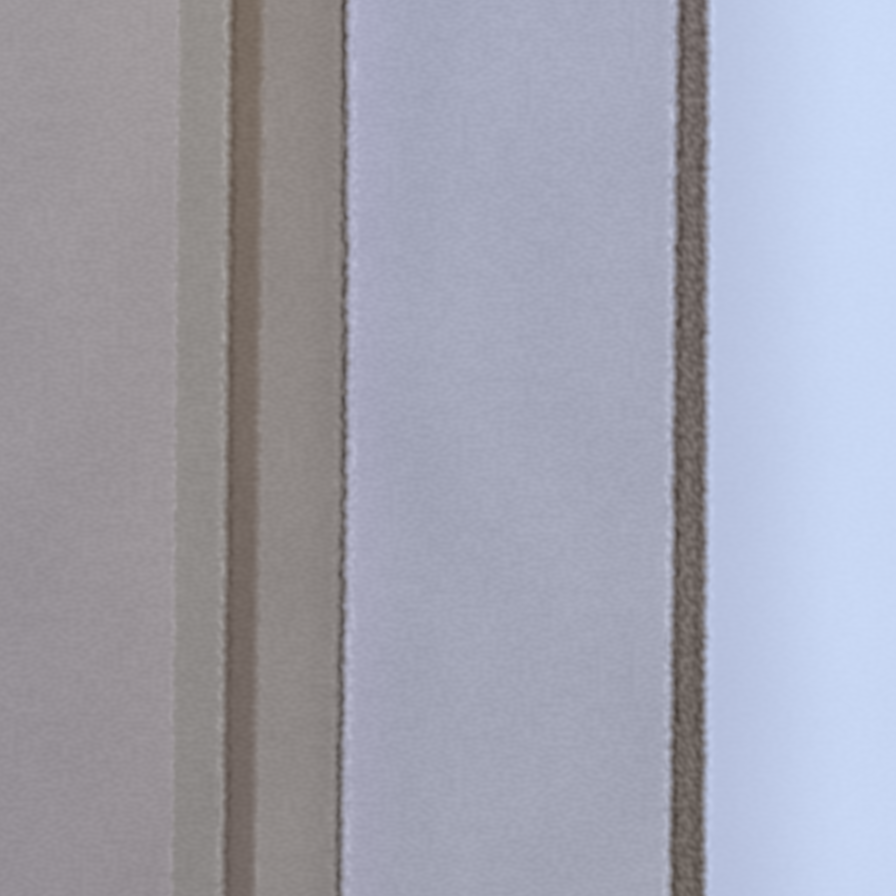
Give the GLSL for this texture, as a Shadertoy shader.

```glsl
// Upright painted panels and narrow shadowed grooves beside a pale, bluish pane.
// Smooth steps across x layer the bands; gradient noise frays their slightly
// leaning edges and adds soft mottling and fine grain.

vec2 hashGradient(vec2 cell) {
    vec3 p = fract(cell.xyx * vec3(0.1031, 0.1030, 0.0973));
    p += dot(p, p.yzx + 33.33);
    float angle = 6.2832 * fract((p.x + p.y) * p.z);
    return vec2(cos(angle), sin(angle));
}

float gradientNoise(vec2 p) {
    vec2 i = floor(p), f = p - i;
    vec2 u = f * f * f * (f * (f * 6.0 - 15.0) + 10.0);
    float a = dot(hashGradient(i), f);
    float b = dot(hashGradient(i + vec2(1, 0)), f - vec2(1, 0));
    float c = dot(hashGradient(i + vec2(0, 1)), f - vec2(0, 1));
    float d = dot(hashGradient(i + 1.0), f - 1.0);
    return mix(mix(a, b, u.x), mix(c, d, u.x), u.y);
}

// Soft step centred on an edge
float rise(float x, float edge, float width) {
    return smoothstep(edge - width, edge + width, x);
}

// Bell-shaped line, for seams and fringes
float line(float x, float centre, float width) {
    float d = (x - centre) / width;
    return exp(-d * d);
}

void mainImage(out vec4 fragColor, in vec2 fragCoord) {
    vec2 uv = fragCoord / iResolution.xy;
    float y = uv.y;

    // Frayed x: slow bending plus fine fibres
    float fray = 0.0022 * gradientNoise(vec2(uv.x * 35.0, y * 130.0))
               + 0.0016 * gradientNoise(vec2(uv.x * 50.0 + 9.0, y * 45.0));
    float x = uv.x + fray;

    // Edges that lean right towards the top
    float wallEnd = mix(0.192, 0.200, y);
    float grooveStart = mix(0.249, 0.257, y);
    float grooveEnd = mix(0.284, 0.293, y);
    float seam = mix(0.376, 0.382, smoothstep(0.0, 0.6, y));
    float postStart = mix(0.748, 0.756, y);
    float postEnd = mix(0.786, 0.790, y);

    // Panel colours
    vec3 wall = mix(vec3(0.575, 0.555, 0.580), vec3(0.615, 0.595, 0.610), y);
    wall += vec3(0.012, 0.008, 0.002) * smoothstep(0.0, 0.2, uv.x);
    vec3 ledge = mix(vec3(0.545, 0.530, 0.525), vec3(0.580, 0.562, 0.550), y);
    vec3 groove = mix(vec3(0.445, 0.405, 0.390), vec3(0.475, 0.425, 0.385), y);
    vec3 strip = mix(vec3(0.555, 0.535, 0.530), vec3(0.565, 0.537, 0.525), y);
    strip -= 0.025 * smoothstep(0.33, 0.38, uv.x);
    vec3 panel = mix(vec3(0.635, 0.645, 0.705), vec3(0.655, 0.670, 0.750), y);
    panel += vec3(0.010, 0.000, 0.012) * line(uv.x, 0.40, 0.035);
    panel -= 0.012 * line(uv.x, 0.46, 0.05);
    vec3 post = mix(vec3(0.435, 0.405, 0.385), vec3(0.465, 0.430, 0.425), y);
    vec3 pane = mix(vec3(0.715, 0.755, 0.865), vec3(0.785, 0.845, 0.955),
                    smoothstep(0.78, 0.96, uv.x));
    pane += vec3(0.010, 0.015, 0.015) * (y - 0.4);

    // Layer the bands from left to right
    vec3 color = mix(wall, ledge, rise(x, wallEnd, 0.004));
    color = mix(color, groove, rise(x, grooveStart, 0.005));
    color = mix(color, strip, rise(x, grooveEnd, 0.008));
    color = mix(color, panel, rise(x, seam + 0.006, 0.005));
    color = mix(color, post, rise(x, postStart, 0.005));
    color = mix(color, pane, rise(x, postEnd, 0.006));

    // Broken dark seams
    float broken = 0.75 + 0.8 * gradientNoise(vec2(uv.x * 150.0, y * 85.0));
    color -= 0.19 * broken * line(x, seam + 0.002, 0.0038);
    color -= 0.07 * broken * line(x, grooveStart + 0.005, 0.004);
    color -= 0.11 * broken * line(x, postStart + 0.005, 0.0038);
    color -= 0.07 * broken * line(x, postEnd - 0.007, 0.005);

    // Speckled light fringes beside the seams
    float speckle = 0.45 + gradientNoise(vec2(uv.x * 130.0, y * 110.0 + 4.0));
    color += 0.055 * speckle * line(x, wallEnd - 0.001, 0.004);
    color += 0.085 * speckle * line(x, grooveStart - 0.005, 0.004);
    color += 0.045 * speckle * line(x, grooveEnd + 0.003, 0.004);
    color += 0.050 * speckle * line(x, seam - 0.006, 0.004);
    color += 0.080 * speckle * line(x, seam + 0.013, 0.005);
    color += 0.100 * speckle * line(x, postStart - 0.006, 0.004);
    color += 0.050 * speckle * line(x, postEnd + 0.006, 0.004);

    // Rough fibres inside the post
    float inPost = rise(x, postStart, 0.005) * (1.0 - rise(x, postEnd, 0.005));
    color += 0.11 * inPost * gradientNoise(vec2(uv.x * 150.0 + y * 40.0, y * 120.0));

    // Mottling and grain, calmer on the bright pane
    float calm = mix(1.0, 0.35, rise(x, postEnd, 0.006));
    color += calm * (0.016 * gradientNoise(uv * vec2(9.0, 7.0))
                   + 0.014 * gradientNoise(uv * vec2(45.0, 60.0))
                   + 0.030 * gradientNoise(uv * vec2(130.0, 190.0)));

    fragColor = vec4(clamp(color, 0.0, 1.0), 1.0);
}
```
